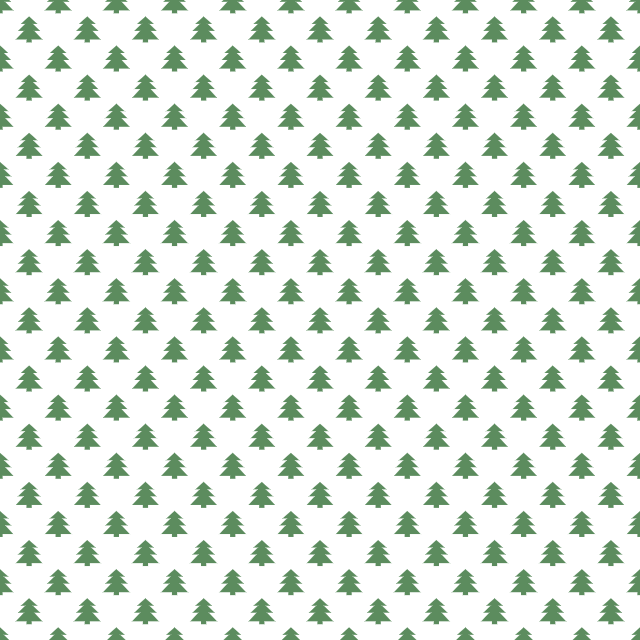
Give the GLSL for this pattern, as a Shadertoy shader.

```glsl
#define REPEATS 11.0
#define PAPER vec3(1.0)
#define GREEN vec3(0.36, 0.55, 0.37)
#define TRUNK_HALF_WIDTH 0.045
#define TRUNK_BOTTOM -0.229

// Isosceles triangle with a flat base, pointing up; negative inside
float tierDistance(vec2 p, float apex, float base, float halfWidth) {
    vec2 slopeNormal = normalize(vec2(apex - base, halfWidth));
    float slope = dot(vec2(abs(p.x), p.y - apex), slopeNormal);
    return max(slope, base - p.y);
}

// Three stacked tiers on a short trunk, in units of one repeat
float treeDistance(vec2 p) {
    float tiers = tierDistance(p, 0.218, 0.089, 0.143);
    tiers = min(tiers, tierDistance(p, 0.154, -0.031, 0.191));
    tiers = min(tiers, tierDistance(p, 0.065, -0.179, 0.229));
    float trunk = max(abs(p.x) - TRUNK_HALF_WIDTH, max(TRUNK_BOTTOM - p.y, p.y));
    return min(tiers, trunk);
}

void mainImage(out vec4 fragColor, in vec2 fragCoord) {
    vec2 grid = REPEATS * fragCoord / iResolution.xy;
    float pixel = REPEATS / iResolution.y;

    // One tree in each cell centre, one on each cell corner
    float centreTree = treeDistance(fract(grid) - 0.5);
    float cornerTree = treeDistance(fract(grid + 0.5) - 0.5);
    float tree = min(centreTree, cornerTree);

    float coverage = clamp(0.5 - tree / pixel, 0.0, 1.0);
    fragColor = vec4(mix(PAPER, GREEN, coverage), 1.0);
}
```
